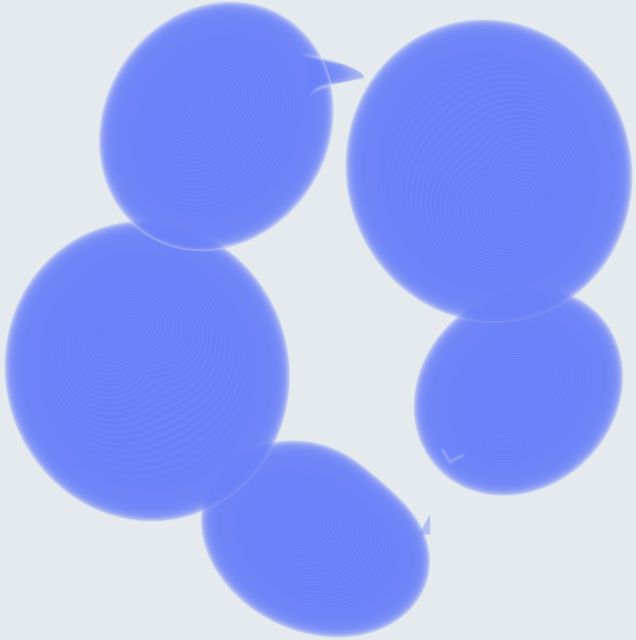
Reproduce this background procedurally as a Shadertoy shader.

```glsl
// Five soft blue translucent blobs with pale rims, fine rings and small fins on light grey.

const vec3 PAPER = vec3(0.894, 0.918, 0.929);
const vec3 BLUE = vec3(0.418, 0.506, 0.970);
const vec3 RIM = vec3(0.85, 0.87, 0.98);

// Solid coverage of a signed distance, positive inside
float cover(float inside) {
    float pixel = 1.0 / iResolution.y;
    return smoothstep(-pixel, pixel, inside);
}

// Radius of q measured in a tilted ellipse (1 on its edge); grad receives its slope.
// The tilt is the off-diagonal term of the ellipse's shape matrix.
float ellipseRadius(vec2 q, vec2 extent, float tilt, out vec2 grad) {
    q += 1e-5;
    vec2 s = extent * extent;
    vec2 v = vec2(s.y * q.x - tilt * q.y, s.x * q.y - tilt * q.x) / (s.x * s.y - tilt * tilt);
    float radius = sqrt(dot(q, v));
    grad = v / radius;
    return radius;
}

// Lay one blob over the colour so far
void blob(inout vec3 col, vec2 p, vec2 center, vec2 extent, float tilt,
          vec2 focus, float dent, float rimLight) {
    vec2 q = p - center, grad, unused;
    float radius = ellipseRadius(q, extent, tilt, grad);
    float facing = max(dot(normalize(q + 1e-5), vec2(0.77, 0.64)), 0.0);
    radius *= 1.0 + dent * pow(facing, 6.0);
    float inside = (1.0 - radius) / length(grad);
    float depth = max(inside, 0.0);

    // Rings drift from the focus to the blob's center as they grow
    vec2 ringCenter = mix(focus, center, min(radius, 1.0));
    float ring = ellipseRadius(p - ringCenter, extent, tilt, unused);
    float ripple = 0.010 * sin(239.0 * ring) * (1.0 - smoothstep(0.5, 0.85, radius));

    // Body thins out towards the edge, with a fine light line on it
    float thin = 0.75 * exp(-depth / 0.0052) + 0.12 * exp(-depth / 0.0234);
    vec3 body = mix(col, BLUE + ripple, 1.0 - thin);
    body = mix(body, RIM, rimLight * exp(-depth / 0.0022));
    col = mix(col, body, cover(inside));
}

float segment(vec2 p, vec2 a, vec2 b) {
    vec2 d = b - a;
    return length(p - a - d * clamp(dot(p - a, d) / dot(d, d), 0.0, 1.0));
}

float softLine(float dist, float width) {
    return exp(-dist * dist / (width * width));
}

void mainImage(out vec4 fragColor, in vec2 fragCoord) {
    vec2 p = fragCoord / iResolution.y;
    vec3 col = PAPER;

    // Right pair: the large blob overlaps the small one
    blob(col, p, vec2(0.810, 0.388), vec2(0.164, 0.163), 0.0038, vec2(0.790, 0.400), 0.0, 0.2);
    blob(col, p, vec2(0.764, 0.733), vec2(0.2246, 0.237), -0.0019, vec2(0.827, 0.655), 0.0, 0.22);

    // Small crease in the lower right blob
    vec2 crease = vec2(0.703, 0.278);
    float fold = min(segment(p, crease, vec2(0.692, 0.296)), segment(p, crease, vec2(0.722, 0.288)));
    col = mix(col, RIM, 0.32 * softLine(fold, 0.0025));

    // Faint fin beside the bottom blob
    float height = 0.195 - p.y;
    float finlet = min(p.x - 0.671 + 0.55 * height, 0.672 - p.x);
    col = mix(col, BLUE, 0.42 * cover(finlet) * cover(height) * cover(0.03 - height));

    // Bottom blob, then the large left one
    blob(col, p, vec2(0.4935, 0.158), vec2(0.180, 0.1543), -0.0053, vec2(0.456, 0.193), 0.10, 0.2);
    blob(col, p, vec2(0.230, 0.420), vec2(0.2233, 0.235), -0.0017, vec2(0.182, 0.518), 0.0, 0.25);

    // Curved fin that tapers to the right, behind the top blob
    float along = 0.569 - p.x;
    float back = clamp(along, 0.0, 0.11);
    float upper = 0.878 + 0.119 * sqrt(back) - p.y;
    float lower = p.y - 0.878 + 0.2 * back + 0.0143 * exp((back - 0.087) / 0.0078);
    float fin = cover(min(upper, lower)) * cover(along) * cover(0.09 - along);
    float edgeFade = 1.0 - 0.4 * exp(-max(min(upper, lower), 0.0) / 0.004);
    col = mix(col, BLUE, fin * edgeFade * mix(0.55, 0.92, smoothstep(0.0, 0.05, along)));
    blob(col, p, vec2(0.338, 0.803), vec2(0.184, 0.195), 0.0044, vec2(0.306, 0.850), 0.0, 0.65);

    // Light creases where the fin enters the blob
    float enter = smoothstep(0.035, 0.055, along);
    float topLine = softLine(upper, 0.003) * (1.0 - smoothstep(0.075, 0.104, along));
    float lowLine = softLine(lower, 0.003) * (1.0 - smoothstep(0.068, 0.090, along));
    col = mix(col, RIM, 0.45 * enter * max(topLine, lowLine));

    fragColor = vec4(col, 1.0);
}
```
